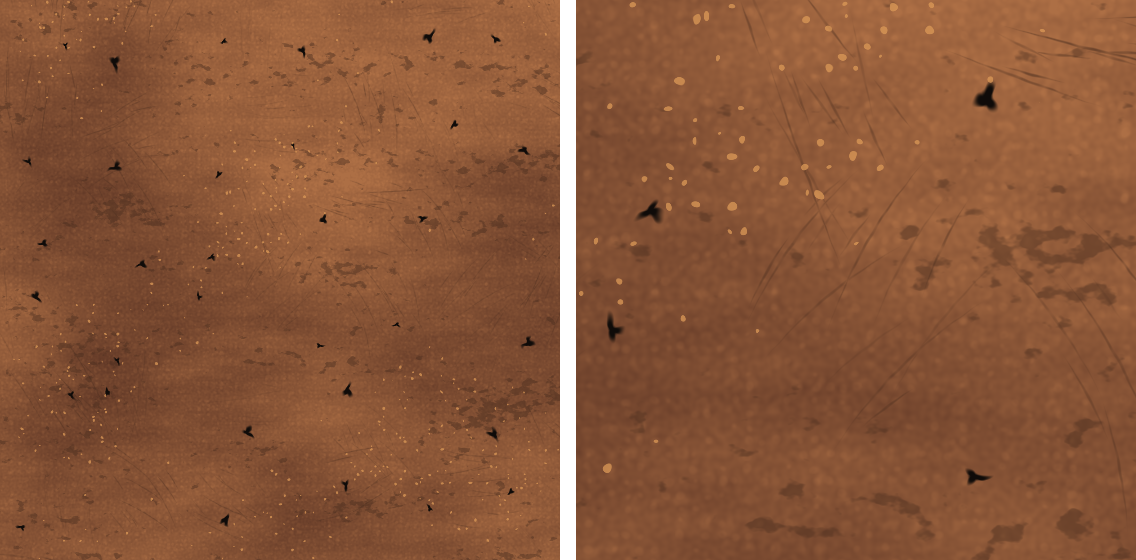
Left, the full canvas; right, a detail of the centre.
This texture is drawn by a Shadertoy shader. Its source:

```glsl
#define SHADE vec3(0.425, 0.252, 0.168)
#define LIGHT vec3(0.650, 0.414, 0.258)
#define GRIME vec3(0.270, 0.165, 0.110)
#define PIT_COLOR vec3(0.060, 0.045, 0.035)
#define SPARK_COLOR vec3(0.860, 0.600, 0.340)
#define CLUSTERS 5.5
#define STROKES 13
#define SCRATCH_WIDTH 0.0008
#define SCRATCH_DEPTH 0.62
#define WEAR_DEPTH 0.42
#define PIT_GRID 6.0
#define SPARK_SHARE 0.09

vec2 hash2(vec2 p) {
    vec3 q = fract(p.xyx * vec3(0.1031, 0.1030, 0.0973));
    q += dot(q, q.yzx + 33.33);
    return fract((q.xx + q.yz) * q.zy);
}

float corner(vec2 cell, vec2 offset) {
    return dot(hash2(cell) * 2.0 - 1.0, offset);
}

float gradientNoise(vec2 p) {
    vec2 i = floor(p), f = fract(p), e = vec2(1.0, 0.0);
    vec2 u = f * f * f * (f * (f * 6.0 - 15.0) + 10.0);
    float low = mix(corner(i, f), corner(i + e, f - e), u.x);
    float high = mix(corner(i + e.yx, f - e.yx), corner(i + e.xx, f - e.xx), u.x);
    return mix(low, high, u.y);
}

float fbm(vec2 p) {
    float sum = 0.0, amp = 1.0;
    for (int i = 0; i < 4; i++) {
        sum += amp * gradientNoise(p);
        p = mat2(1.9, 0.5, -0.5, 1.9) * p + 17.0;
        amp *= 0.5;
    }
    return sum;
}

vec2 rotate(vec2 p, float a) {
    float c = cos(a), s = sin(a);
    return vec2(c * p.x + s * p.y, c * p.y - s * p.x);
}

// One tapered, slightly bowed line along x
float stroke(vec2 p, float halfLength, float bend, float px) {
    float along = abs(p.x) / halfLength;
    float d = abs(p.y - bend * p.x * p.x) - SCRATCH_WIDTH * (1.0 - along);
    return (1.0 - smoothstep(-px, px, d)) * (1.0 - smoothstep(0.45, 1.0, along));
}

// Bundles of roughly parallel strokes, one bundle per cell
float scratches(vec2 p, float px) {
    vec2 home = floor(p * CLUSTERS);
    float ink = 0.0;
    for (int k = 0; k < 9; k++) {
        vec2 cell = home + vec2(k % 3, k / 3) - 1.0;
        vec2 place = hash2(cell + 40.0), style = hash2(cell + 90.0);
        vec2 local = rotate(p - (cell + 0.2 + 0.6 * place) / CLUSTERS, style.x * 6.2832);
        float bend = (place.x - 0.5) * 4.0;
        float strength = mix(0.2, 1.0, style.y);
        for (int i = 0; i < STROKES; i++) {
            vec2 seed = cell * 31.0 + float(i) * vec2(7.0, 13.0);
            vec2 shift = (hash2(seed) - 0.5) * vec2(0.6, 0.75) / CLUSTERS;
            vec2 shape = hash2(seed + 211.0);
            vec2 q = rotate(local - shift, (shape.x - 0.5) * 0.55);
            float halfLength = mix(0.1, 0.45, shape.y * shape.y) / CLUSTERS;
            float depth = strength * mix(0.4, 1.0, fract(shape.x * 7.0));
            ink = max(ink, depth * stroke(q, halfLength, bend, px));
        }
    }
    return ink;
}

// Soft round spots; share is the part of the cells that hold one
float spots(vec2 p, float grid, float share, float blur) {
    vec2 cell = floor(p * grid), pick = hash2(cell + 300.0);
    float radius = mix(0.14, 0.34, pick.y);
    vec2 center = mix(vec2(0.36), vec2(0.64), hash2(cell + 500.0));
    float d = length(fract(p * grid) - center);
    return step(pick.x, share) * (1.0 - smoothstep(radius - blur, radius + blur, d));
}

// Three-pointed dark chips
float pits(vec2 p) {
    vec2 cell = floor(p * PIT_GRID), pick = hash2(cell + 700.0);
    vec2 center = (cell + mix(vec2(0.13), vec2(0.87), hash2(cell + 800.0))) / PIT_GRID;
    vec2 q = rotate(p - center, pick.x * 6.2832) * vec2(0.8, 1.25);
    float size = mix(0.007, 0.0165, pick.y * pick.y);
    float lobe = abs(cos(1.5 * atan(q.y, q.x)));
    float edge = size * (0.42 + 0.58 * lobe * lobe * lobe);
    return step(pick.x, 0.92) * (1.0 - smoothstep(0.45, 1.15, length(q) / edge));
}

void mainImage(out vec4 fragColor, in vec2 fragCoord) {
    float px = 1.0 / iResolution.y;
    vec2 p = fragCoord * px;
    vec2 warp = vec2(gradientNoise(p * 90.0), gradientNoise(p * 90.0 + 50.0));

    // Broad tone, sideways streaks and grain
    vec2 shadow = (p - vec2(0.47, 0.40)) * vec2(1.5, 3.2);
    vec2 glow = (p - vec2(0.68, 0.84)) * vec2(2.2, 2.6);
    float tone = 0.55 + 0.75 * fbm(p * vec2(2.6, 3.4) + 8.0);
    tone += 0.22 * exp(-dot(glow, glow)) - 0.25 * exp(-dot(shadow, shadow));
    tone += 0.24 * fbm(p * vec2(7.0, 26.0) + 70.0) + 0.24 * gradientNoise(p * 210.0);
    tone += 0.13 * spots(p + 0.004 * warp, 72.0, 0.6, 0.13);
    tone += 0.15 * spots(p + 0.002 * warp + 3.0, 125.0, 0.4, 0.15);
    vec3 color = mix(SHADE, LIGHT, clamp(tone, -0.15, 1.12));

    // Grimy bands and flakes
    float band = gradientNoise(p * vec2(4.0, 12.0) + 23.0);
    float wear = fbm(p * vec2(42.0, 64.0)) + 1.1 * band;
    color = mix(color, GRIME, WEAR_DEPTH * smoothstep(0.34, 0.56, wear));

    // Scratches, broken up by grain
    float ink = scratches(p + 0.0008 * warp, px);
    ink *= clamp(0.85 + 1.2 * gradientNoise(p * 130.0 + 9.0), 0.0, 1.0);
    color = mix(color, GRIME, SCRATCH_DEPTH * ink);

    // Chips, then bright flecks in loose drifts
    color = mix(color, PIT_COLOR, pits(p + 0.005 * warp));
    float drift = smoothstep(-0.05, 0.35, gradientNoise(p * 3.2 + 14.0));
    float fleck = spots(p + 0.004 * warp.yx + 7.0, 135.0, SPARK_SHARE * drift, 135.0 * px * 0.5);
    color = mix(color, SPARK_COLOR, 0.75 * fleck);

    fragColor = vec4(color, 1.0);
}
```
